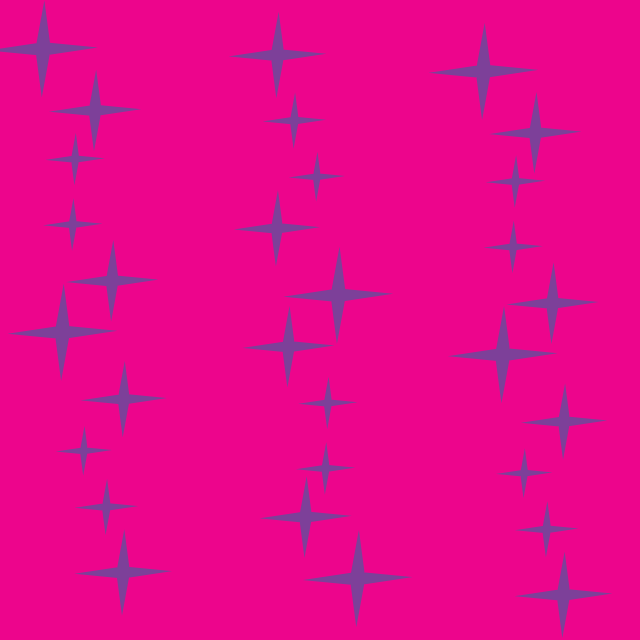
Reproduce this pattern procedurally as a WebGL 1 fragment shader.

```glsl
precision highp float;
uniform vec2 u_resolution;

#define PINK vec3(0.93, 0.02, 0.55)
#define PURPLE vec3(0.49, 0.25, 0.60)
#define STARS 10            // stars in one strand
#define ROW_STEP 0.090      // vertical spacing of the stars
#define SWAY 0.047          // sideways wander of a strand
#define DRIFT 0.0065        // sideways shift per row
#define MEAN_REACH 0.064    // half width of an average star
#define REACH_SPREAD 0.022
#define SQUASH 0.885        // star height over width
#define WAIST 0.14          // arm thickness over reach
#define LEAN 0.027          // shear towards the diagonal

// Coverage of a tapering arm; x runs along the arm, y across it.
float arm(vec2 p, float reach, float waist, float pixel) {
  p = abs(p);
  float halfWidth = waist * max(0.0, 1.0 - p.x / reach);
  float upper = clamp((halfWidth - p.y) / pixel + 0.5, 0.0, 1.0);
  float lower = clamp((-halfWidth - p.y) / pixel + 0.5, 0.0, 1.0);
  return upper - lower;
}

// Four-pointed star made of two crossed arms.
float star(vec2 p, float reach, float pixel) {
  p -= LEAN * p.yx;
  float height = reach * SQUASH;
  float across = arm(p, reach, WAIST * height, pixel);
  float upright = arm(p.yx, height, WAIST * reach, pixel);
  return max(across, upright);
}

// Wandering column of stars of varied size, centred on the origin.
float strand(vec2 p, float pixel) {
  float cover = 0.0;
  for (int n = 0; n < STARS; n++) {
    float i = float(n);
    float row = i - 0.5 * float(STARS - 1);
    vec2 centre = vec2(DRIFT * row + SWAY * sin(2.6 * i - 1.9),
                       0.008 * sin(4.0 * i) - ROW_STEP * row);
    float reach = MEAN_REACH - REACH_SPREAD * cos(1.3 * (i - 2.5));
    cover = max(cover, star(p - centre, reach, pixel));
  }
  return cover;
}

void main() {
  float pixel = 1.0 / min(u_resolution.x, u_resolution.y);
  vec2 uv = gl_FragCoord.xy * pixel;

  // Three strands, the middle one turned by half a turn.
  float cover = 0.0;
  for (int n = 0; n < 3; n++) {
    float column = float(n) - 1.0;
    float turn = 2.0 * abs(column) - 1.0;
    vec2 centre = vec2(0.485 + 0.344 * column, 0.501 - 0.0175 * column);
    cover = max(cover, strand(turn * (uv - centre), pixel));
  }

  gl_FragColor = vec4(mix(PINK, PURPLE, cover), 1.0);
}
```
